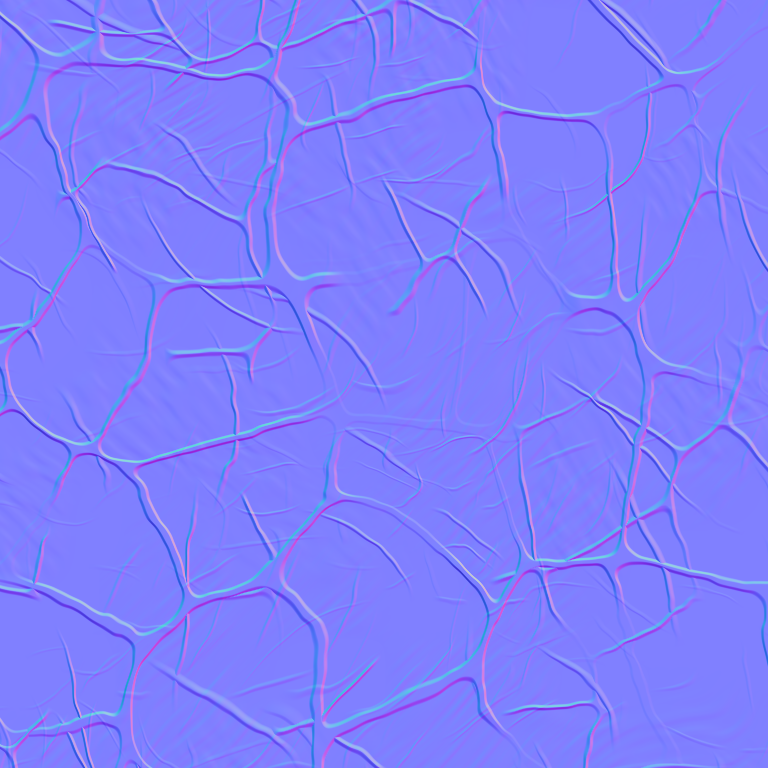
Give the GLSL for this texture map, as a Shadertoy shader.

```glsl
// Tangent-space normal map of creased hide: rounded cells, raised veins, folds and fine scratches.

const float RELIEF = 0.0027;   // height of a full vein, in canvas units
const float SAMPLE_STEP = 0.0008;

vec2 hash2(vec2 cell, float seed) {
    vec3 v = fract(vec3(cell.xyx + seed * 17.31) * vec3(0.1031, 0.1030, 0.0973));
    v += dot(v, v.yzx + 33.33);
    return fract((v.xx + v.yz) * v.zy);
}

float noise(vec2 p, float seed) {
    vec2 i = floor(p), f = fract(p);
    vec2 u = f * f * f * (f * (f * 6.0 - 15.0) + 10.0);
    float low = mix(hash2(i, seed).x, hash2(i + vec2(1, 0), seed).x, u.x);
    float high = mix(hash2(i + vec2(0, 1), seed).x, hash2(i + vec2(1, 1), seed).x, u.x);
    return mix(low, high, u.y);
}

vec2 warp(vec2 p, float freq, float amount, float seed) {
    return p + amount * (vec2(noise(p * freq, seed), noise(p * freq, seed + 1.0)) - 0.5);
}

vec2 rotate(vec2 p, float angle) {
    float c = cos(angle), s = sin(angle);
    return vec2(c * p.x + s * p.y, c * p.y - s * p.x);
}

float smoothMin(float a, float b, float k) {
    float h = max(k - abs(a - b), 0.0) / k;
    return min(a, b) - h * h * k * 0.25;
}

// Distance to the border of a jittered cell, with rounded corners
float cellBorder(vec2 p, float seed, float rounding) {
    vec2 base = floor(p), nearest = vec2(0), nearestCell = vec2(0);
    float best = 8.0;
    for (int y = -1; y <= 1; y++)
    for (int x = -1; x <= 1; x++) {
        vec2 cell = base + vec2(x, y);
        vec2 r = cell + 0.05 + 0.9 * hash2(cell, seed) - p;
        if (dot(r, r) < best) { best = dot(r, r); nearest = r; nearestCell = cell; }
    }
    float border = 8.0;
    for (int y = -2; y <= 2; y++)
    for (int x = -2; x <= 2; x++) {
        vec2 cell = nearestCell + vec2(x, y);
        if (x == 0 && y == 0) continue;
        vec2 r = cell + 0.05 + 0.9 * hash2(cell, seed) - p;
        border = smoothMin(border, dot(0.5 * (nearest + r), normalize(r - nearest)), rounding);
    }
    return border;
}

// Flat-topped raised line
float vein(float dist, float halfWidth, float softness) {
    return 1.0 - smoothstep(halfWidth - softness, halfWidth + softness, dist);
}

// Scattered bent folds: one steep flank, one flank of varying slope
float folds(vec2 p, float scale, float width, float heading, float spread, float seed) {
    vec2 g = p * scale, base = floor(g);
    float height = 0.0;
    for (int y = -1; y <= 1; y++)
    for (int x = -1; x <= 1; x++) {
        vec2 cell = base + vec2(x, y);
        vec2 shape = hash2(cell, seed + 1.0), look = hash2(cell, seed + 2.0);
        vec2 q = g - cell - 0.2 - 0.6 * hash2(cell, seed);
        q = rotate(q, heading + spread * (shape.x - 0.5));
        q.y += (shape.y - 0.5) * 1.2 * q.x * q.x;
        float taper = 1.0 - smoothstep(0.35, 1.0, abs(q.x) / mix(0.3, 0.8, look.x));
        float flank = q.y > 0.0 ? 1.0 : mix(1.0, 3.0, look.y * look.y);
        float ridge = 1.0 - smoothstep(0.0, width * scale * flank, abs(q.y));
        height = max(height, ridge * taper * mix(0.3, 1.0, look.x));
    }
    return height;
}

float surface(vec2 p) {
    vec2 bent = warp(warp(p, 4.0, 0.08, 3.0), 15.0, 0.013, 5.0);
    vec2 rough = warp(bent, 45.0, 0.0045, 41.0);

    // Main network of veins
    float network = cellBorder(rough * vec2(4.9, 4.4), 7.0, 0.1) / 4.6;
    float veinWidth = mix(0.0015, 0.0068, noise(p * 7.0, 9.0));
    float strength = mix(0.12, 1.0, smoothstep(0.25, 0.48, noise(p * 6.0, 11.0)));
    float height = vein(network, veinWidth, 0.0022) * strength;

    // Broken inner veins
    float inner = cellBorder(rough * vec2(6.6, 5.6) + 3.7, 13.0, 0.07) / 6.1;
    float broken = smoothstep(0.48, 0.66, noise(p * 7.0, 15.0));
    height = max(height, vein(inner, 0.002, 0.0024) * broken * 0.9);

    // Long folds and short wrinkles
    float worn = smoothstep(0.38, 0.6, noise(p * 4.5, 17.0));
    height = max(height, 0.85 * folds(rough, 5.5, 0.0037, 1.9, 2.0, 19.0));
    height += 0.32 * worn * folds(rough, 13.0, 0.003, 0.8, 2.0, 23.0);
    height += 0.14 * folds(rough, 10.0, 0.003, 2.3, 3.0, 29.0);

    // Diagonal scratches and crumpled patches
    float grain = noise(rotate(bent, 0.8) * vec2(20.0, 125.0), 31.0);
    height += 0.24 * grain * worn * smoothstep(0.35, 0.65, noise(p * 9.0, 37.0));
    float crumple = noise(rotate(rough, 2.2) * vec2(28.0, 85.0), 43.0);
    height += 0.25 * crumple * smoothstep(0.52, 0.75, noise(p * 6.5, 47.0));
    return height * RELIEF;
}

void mainImage(out vec4 fragColor, in vec2 fragCoord) {
    vec2 p = fragCoord / iResolution.y;
    vec2 e = vec2(SAMPLE_STEP, 0.0);
    vec2 slope = vec2(surface(p + e.xy) - surface(p - e.xy),
                      surface(p + e.yx) - surface(p - e.yx)) / (2.0 * SAMPLE_STEP);
    vec3 normal = normalize(vec3(-slope, 1.0));
    fragColor = vec4(normal * 0.5 + 0.5, 1.0);
}
```
